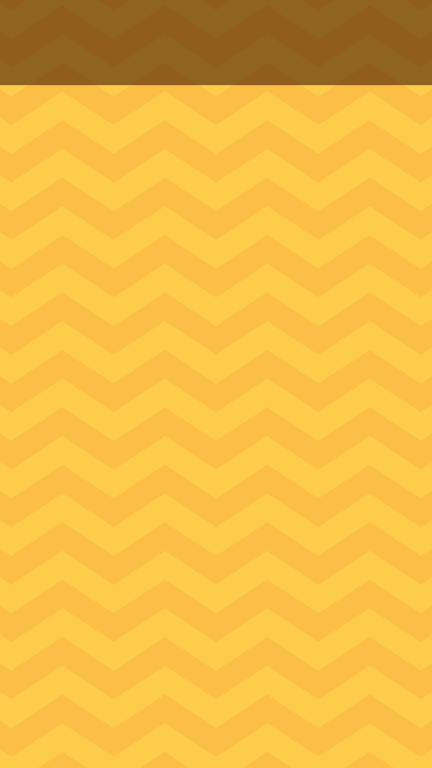
A WebGL 2 fragment shader for this pattern:

```glsl
#version 300 es
precision highp float;
// Two-tone zigzag stripes in warm yellow under a dark brown header bar.
// A triangle wave shifts the height, fract() cuts it into equal stripes,
// and the header swaps the stripe colours for a darker pair.

uniform vec2 u_resolution;
out vec4 fragColor;

#define WAVES_ACROSS 4.22     // zigzag periods over the width
#define STRIPE_PITCH 0.07478  // height of one light and dark stripe pair
#define ZIGZAG_DROP 0.0439    // height from peak to valley
#define FIRST_PEAK 0.1564     // depth of a dark stripe's upper peak
#define DARK_SHARE 0.5        // dark part of each stripe pair
#define HEADER_HEIGHT 0.1109

#define AMBER vec3(0.984, 0.749, 0.282)
#define YELLOW vec3(0.992, 0.800, 0.290)
#define HEADER_DARK vec3(0.563, 0.365, 0.122)
#define HEADER_LIGHT vec3(0.560, 0.392, 0.128)

// Triangle wave: 1 at the valleys (one lies on the centre line), 0 at the peaks
float zigzag(float x) {
    float s = (x - 0.5) * WAVES_ACROSS;
    return 1.0 - 2.0 * abs(s - floor(s + 0.5));
}

// Coverage of the dark stripes, smoothed over one pixel
float darkStripe(float x, float depth) {
    float v = (depth - FIRST_PEAK - ZIGZAG_DROP * zigzag(x)) / STRIPE_PITCH;
    float offset = abs(fract(v - 0.5 * DARK_SHARE + 0.5) - 0.5);
    vec2 slope = vec2(2.0 * WAVES_ACROSS * ZIGZAG_DROP, 1.0) / STRIPE_PITCH;
    float pixel = length(slope / u_resolution);
    return clamp((0.5 * DARK_SHARE - offset) / pixel + 0.5, 0.0, 1.0);
}

void main() {
    vec2 uv = gl_FragCoord.xy / u_resolution;
    float depth = 1.0 - uv.y;

    // Stripes in both colour pairs
    float dark = darkStripe(uv.x, depth);
    vec3 field = mix(YELLOW, AMBER, dark);
    vec3 header = mix(HEADER_LIGHT, HEADER_DARK, dark);

    // Header bar along the top
    float inHeader = clamp((HEADER_HEIGHT - depth) * u_resolution.y + 0.5, 0.0, 1.0);
    fragColor = vec4(mix(field, header, inHeader), 1.0);
}
```
